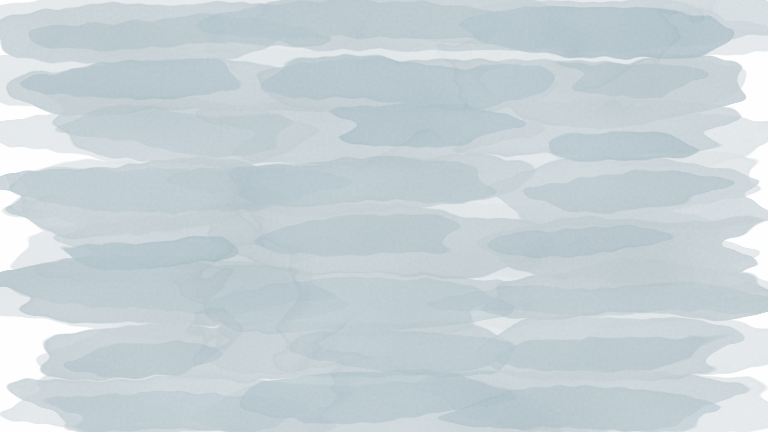
This background is drawn by a WebGL 1 fragment shader. Its source:

```glsl
precision highp float;
// Layered horizontal watercolour brush strokes in pale blue-grey on white paper.

uniform vec2 u_resolution;

const vec3 PAPER = vec3(0.997);
const vec3 PALE_TINT = vec3(0.880, 0.900, 0.910);
const vec3 GREY_TINT = vec3(0.776, 0.817, 0.836);
const vec3 BLUE_TINT = vec3(0.708, 0.776, 0.802);
const vec3 RIM_SHADE = vec3(0.042, 0.032, 0.028);

const int ROWS = 8;
const int COLUMNS = 3;
const float END_FRAY = 0.17;       // raggedness of the stroke ends
const float SIDE_WOBBLE = 0.030;   // waviness of the long sides
const float RIM_WIDTH = 0.0045;    // pigment line along stroke edges
const float EDGE_SOFTNESS = 0.0022;
const float BLOOM_STRENGTH = 0.032;
const float CLOUD_STRENGTH = 0.035;
const float GRAIN_STRENGTH = 0.012;

vec2 hash2(vec2 p) {
  vec3 a = fract(p.xyx * vec3(0.1031, 0.1030, 0.0973));
  a += dot(a, a.yzx + 33.33);
  return fract((a.xx + a.yz) * a.zy);
}

float cornerSlope(vec2 cell, vec2 offset) {
  return dot(hash2(cell) * 2.0 - 1.0, offset);
}

// Gradient noise, roughly -0.7 to 0.7
float noise(vec2 p) {
  vec2 i = floor(p), f = fract(p);
  vec2 u = f * f * f * (f * (f * 6.0 - 15.0) + 10.0);
  vec2 e = vec2(1.0, 0.0);
  float low = mix(cornerSlope(i, f), cornerSlope(i + e, f - e), u.x);
  float high = mix(cornerSlope(i + e.yx, f - e.yx), cornerSlope(i + 1.0, f - 1.0), u.x);
  return 1.4 * mix(low, high, u.y);
}

float fbm(vec2 p) {
  float sum = 0.0, amplitude = 0.6;
  for (int i = 0; i < 4; i++) {
    sum += amplitude * noise(p);
    p = mat2(0.8, 0.6, -0.6, 0.8) * p * 2.1 + 7.3;
    amplitude *= 0.5;
  }
  return sum;
}

// Glazes one frayed, slightly slanted stroke over the paint below
vec3 brushStroke(vec3 paint, vec2 p, vec2 centre, vec2 halfSize,
                 vec3 tint, float opacity, float seed) {
  vec2 q = p - centre;
  q.x += END_FRAY * noise(vec2(p.x * 1.5 + seed * 5.7, p.y * 15.0 + seed));
  q.y += SIDE_WOBBLE * noise(vec2(p.x * 3.2, seed * 3.37));
  q /= halfSize;
  q.y += 0.5 * (hash2(vec2(seed, 9.0)).x - 0.5) * q.x;

  // Rounded outline, with its value turned into an approximate distance
  float x2 = q.x * q.x;
  float level = 1.0 - x2 * x2 - q.y * q.y;
  vec2 slope = vec2(4.0 * x2 * q.x, 2.0 * q.y) / halfSize;
  float inside = level / (length(slope) + 1.0);

  float softness = max(EDGE_SOFTNESS, 0.6 / u_resolution.y);
  float cover = smoothstep(-softness, softness, inside);
  float rim = exp(-max(inside, 0.0) / RIM_WIDTH) * smoothstep(-0.25, 0.45, noise(p * 4.0 + seed));
  return mix(paint, tint, cover * opacity) - RIM_SHADE * rim * cover * opacity;
}

// Scatters strokes over a jittered grid of rows and columns
vec3 strokeLayer(vec3 paint, vec2 p, float aspect, vec2 smallest, vec2 largest,
                 vec3 tint, vec2 opacityRange, float layerSeed) {
  for (int row = 0; row < ROWS; row++) {
    for (int column = 0; column < COLUMNS; column++) {
      float seed = layerSeed + float(row * COLUMNS + column);
      vec2 jitter = hash2(vec2(seed, 1.0)) - 0.5;
      vec2 size = hash2(vec2(seed, 2.0));
      vec2 cell = (vec2(column, row) + 0.5) / vec2(COLUMNS, ROWS);
      vec2 centre = vec2(mix(0.065, 0.935, cell.x) * aspect, cell.y);
      centre += jitter * vec2(0.13, 0.055);
      float opacity = mix(opacityRange.x, opacityRange.y, hash2(vec2(seed, 4.0)).x);
      paint = brushStroke(paint, p, centre, mix(smallest, largest, size), tint, opacity, seed);
    }
  }
  return paint;
}

void main() {
  vec2 p = gl_FragCoord.xy / u_resolution.y;
  float aspect = u_resolution.x / u_resolution.y;
  float cloud = fbm(p * vec2(2.2, 3.6) + 4.0);
  vec2 frayed = p + 0.008 * vec2(noise(p * 24.0), noise(p * 21.0 + 40.0));

  // Pale full-width bands leave ragged white margins
  vec3 paint = PAPER;
  for (int row = 0; row < ROWS; row++) {
    float seed = 11.0 + float(row);
    vec2 random = hash2(vec2(seed, 3.0));
    vec2 centre = vec2(aspect * (0.5 + 0.07 * (random.x - 0.5)), (float(row) + 0.5) / float(ROWS));
    vec2 halfSize = vec2(aspect * mix(0.47, 0.53, random.y), 0.085);
    paint = brushStroke(paint, frayed, centre, halfSize, PALE_TINT, 0.84, seed);
  }

  // Grey washes, then smaller blue glazes
  paint = strokeLayer(paint, frayed, aspect, vec2(0.29, 0.056), vec2(0.39, 0.083),
                      GREY_TINT, vec2(0.68, 0.92), 31.0);
  paint = strokeLayer(paint, frayed, aspect, vec2(0.14, 0.028), vec2(0.37, 0.060),
                      BLUE_TINT, vec2(0.40, 0.85), 71.0);

  // Drying blooms: crisp on one side, fading on the other
  float pigment = 1.0 - smoothstep(0.83, 0.96, paint.r);
  float front = fbm(p * vec2(2.6, 3.4) + 0.5 * cloud + 19.0);
  float bloom = smoothstep(-0.012, 0.008, front) * exp(-max(front, 0.0) * 16.0);
  bloom *= smoothstep(-0.1, 0.3, noise(p * 2.7 + 60.0));
  paint -= pigment * BLOOM_STRENGTH * bloom * vec3(1.0, 0.8, 0.7);

  // Uneven pigment and paper grain
  paint += pigment * CLOUD_STRENGTH * cloud * vec3(1.0, 0.85, 0.8);
  paint += (0.15 + 0.85 * pigment) * GRAIN_STRENGTH * noise(p * 130.0);
  gl_FragColor = vec4(clamp(paint, 0.0, 1.0), 1.0);
}
```
